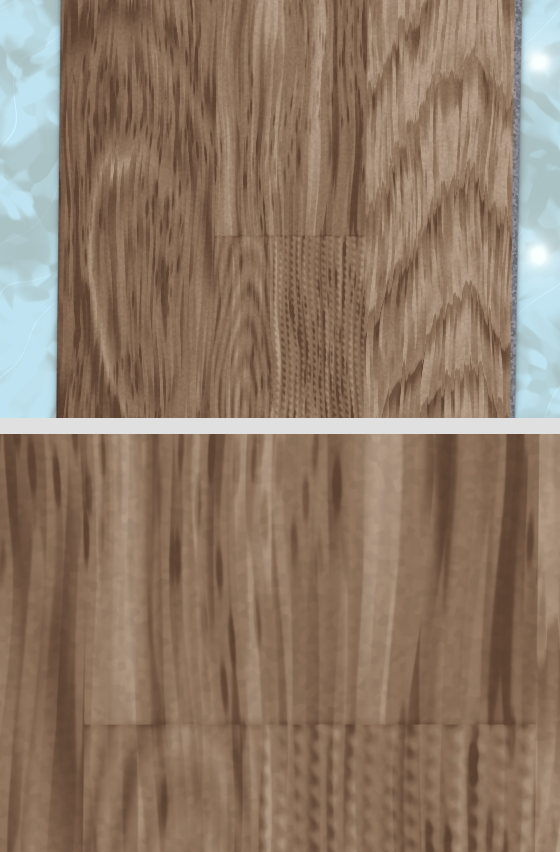
Top, the full canvas; bottom, a detail of the centre.
Reproduce this texture procedurally as a Shadertoy shader.

```glsl
vec2 hash2(vec2 c) {
    vec3 q = fract(c.xyx * vec3(.1031, .1030, .0973));
    q += dot(q, q.yzx + 33.33);
    return fract((q.xx + q.yz) * q.zy);
}

// Cellular noise: x = smooth random tone, y = distance to nearest centre
vec2 cells(vec2 p) {
    vec2 base = floor(p);
    float sum = 0., weights = 0., nearest = 9.;
    for (int j = -1; j <= 1; j++)
    for (int i = -1; i <= 1; i++) {
        vec2 id = base + vec2(i, j);
        vec2 d = id + hash2(id + 50.) - p;
        float w = exp(-9. * dot(d, d));
        sum += w * hash2(id + 17.).x;
        weights += w;
        nearest = min(nearest, length(d));
    }
    return vec2(sum / weights, nearest);
}

// Long oval heart with a pale outline
float ovalGrain(vec2 p, float jag) {
    float e = length(vec2((p.x - .262 + .08 * (p.y - .4)) / .1, (p.y - .3 + jag) / .34));
    float outline = exp(-pow((e - 1.02) * 13., 2.)) * smoothstep(.29, .2, p.x);
    float outerBand = smoothstep(1.05, 1.3, e) * (.5 + .5 * sin(e * 8. - 8.5));
    return .46 + .07 * sin(e * 15.) + .3 * outline - .2 * outerBand;
}

// Straight fibres with a few pale streaks
float straightGrain(vec2 p) {
    float streaks = cells(vec2(p.x * 75., p.y * 1.1)).x;
    float paleLine = exp(-pow((p.x - .553 + .012 * p.y) * 300., 2.));
    return .47 + .6 * (streaks - .5) + .2 * paleLine;
}

// Narrow arches on the left, rippled lines on the right
float rippledGrain(vec2 p) {
    float arches = sin(length(vec2(p.x - .445, p.y * .13)) * 590.);
    float ripple = sin(p.y * 350. + p.x * 190.);
    float lines = sin(p.x * 530. + .7 * ripple + 2. * sin(p.y * 5.));
    float paleLine = exp(-pow((p.x - .497 - .01 * p.y) * 170., 2.));
    float side = smoothstep(.475, .5, p.x);
    return .47 + mix(.13 * arches, .11 * lines + .06 * ripple, side) + .33 * paleLine;
}

// Nested pointed arches with a dark, feathered rim
float archGrain(vec2 p, float jag) {
    float dx = p.x - .838;
    float drop = .957 - p.y - 2.5 * sqrt(dx * dx + .0012) + jag;
    float phase = fract(drop * 3.57 + 2. * max(drop - .56, 0.));
    float rim = smoothstep(0., .07, phase) * (1. - smoothstep(.07, .5, phase));
    return .73 - .42 * rim + .04 * sin(drop * 60.);
}

vec3 woodColor(vec2 p, float px) {
    vec2 w = p;
    w.x += .005 * sin(p.y * 7. + p.x * 20.) + .002 * sin(p.y * 17. - p.x * 31.);
    float fibre = cells(vec2(w.x * 190., w.y * 7.)).x - .5;
    float jag = .07 * fibre + .015 * sin(w.x * 90.);

    // Three strips; the middle one has a butt joint
    float middle = mix(rippledGrain(w), straightGrain(w), smoothstep(-px, px, p.y - .435));
    float tone = mix(ovalGrain(w, jag), middle, smoothstep(-px, px, p.x - .388));
    float rightStrip = smoothstep(-px, px, p.x - .657);
    tone = mix(tone, archGrain(w, jag), rightStrip);

    // Fibres, pores and broad unevenness
    float pore = smoothstep(.32, .08, cells(vec2(w.x * 95., w.y * 10.)).y);
    float pores = pore * smoothstep(.35, .65, cells(w * vec2(25., 5.)).x);
    tone += .42 * fibre - mix(.3, .2, rightStrip) * pores;
    tone += .2 * (cells(w * vec2(14., 2.5)).x - .5);
    tone += .16 * (p.x - .5) + .12 * (p.y - .5);
    tone -= .12 * exp(-pow((p.y - .435) * 300., 2.)) * step(.388, p.x) * step(p.x, .657);

    vec3 color = mix(vec3(.37, .265, .20), vec3(.55, .44, .35), smoothstep(0., .5, tone));
    return mix(color, vec3(.70, .61, .53), smoothstep(.45, 1., tone));
}

vec3 tileColor(vec2 p, float aspect) {
    vec2 q = p * vec2(aspect, 1.);
    q += .02 * sin(q.yx * 23. + 2. * sin(q * 11.));
    float mottle = .6 * cells(q * 9.).x + .4 * cells(q * 31.).x;
    vec3 color = mix(vec3(.67, .76, .77), vec3(.75, .89, .94), smoothstep(.2, .65, mottle));
    // Pale veins
    float vein = abs(sin(q.x * 19. - q.y * 14. + 1.5 * sin(q.y * 9.)));
    color += .07 * smoothstep(.06, 0., vein) * mottle;
    // Two lamp reflections
    for (int i = 0; i < 2; i++) {
        vec2 d = (p - vec2(.962, .39 + .462 * float(i))) * vec2(aspect, 1.);
        float glare = exp(-dot(d, d) * 1500.) + .3 * exp(-dot(d, d) * 160.);
        color = mix(color, vec3(.97, 1., 1.), min(glare * (.7 + .5 * mottle), 1.));
    }
    return color;
}

void mainImage(out vec4 fragColor, in vec2 fragCoord) {
    vec2 p = fragCoord / iResolution.xy;
    float px = 1. / iResolution.x;
    vec3 color = tileColor(p, iResolution.x / iResolution.y);
    // Board leans slightly, with a grey cut side on its right
    vec2 board = vec2(p.x + .008 * (1. - p.y), p.y);
    float side = .919 + mix(.008, .013, p.y);
    color *= 1. - .3 * exp(-250. * max(max(.109 - board.x, board.x - side), 0.));
    float grit = cells(p * vec2(240., 180.)).x;
    float body = smoothstep(-px, px, board.x - .109) * smoothstep(px, -px, board.x - side);
    color = mix(color, vec3(.49, .49, .52) * (.8 + .4 * grit), body);
    vec3 wood = woodColor(board, px) * (.96 + .08 * grit);
    wood *= 1. - .3 * exp(-400. * max(board.x - .109, 0.));
    color = mix(color, wood, body * smoothstep(px, -px, board.x - .919));
    fragColor = vec4(color, 1.);
}
```
